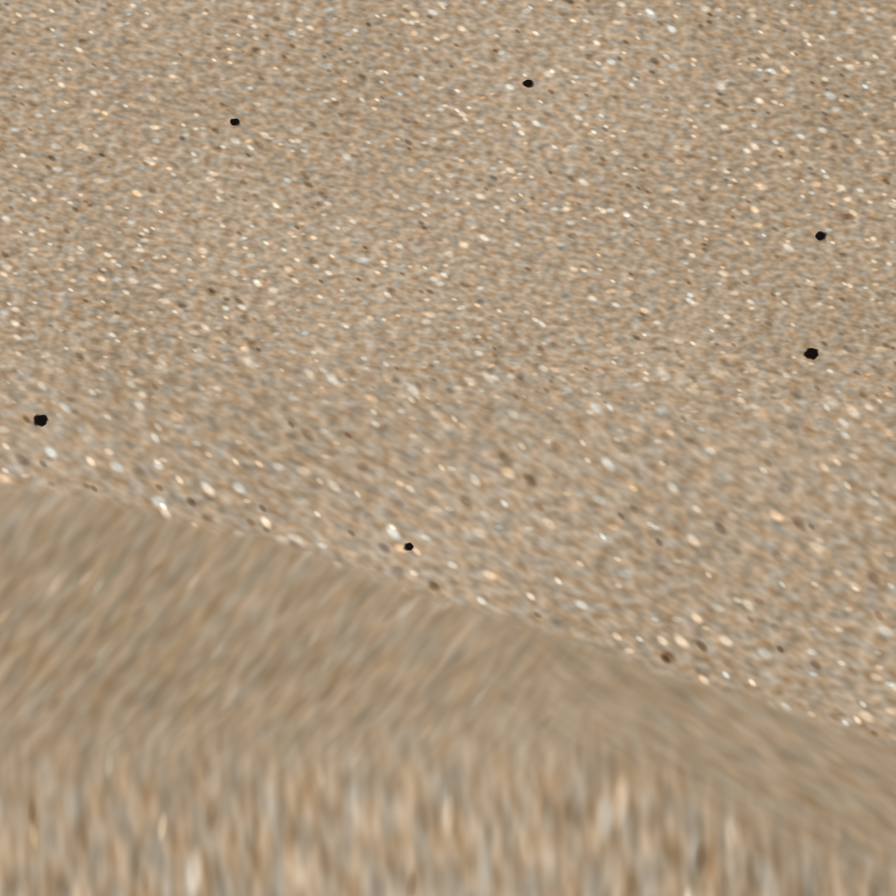
Reproduce this texture procedurally as a WebGL 1 fragment shader.

```glsl
precision highp float;
// Coarse beige sand: fine far grains, a diagonal ridge and a blurred, streaky foreground.
uniform vec2 u_resolution;

const vec3 SAND = vec3(0.69, 0.612, 0.517);
const vec3 SHADE = vec3(0.045, 0.045, 0.05);
const vec3 GLINT = vec3(0.23, 0.24, 0.24);
const vec3 DARK_GRAIN = vec3(-0.19, -0.20, -0.19);
const vec3 WARM_COOL = vec3(0.055, -0.01, -0.065);
const vec3 PEBBLE = vec3(0.09, 0.07, 0.06);

// Grain length and thickness, in canvas units
const vec2 FAR_SIZE = vec2(0.012, 0.0068);
const vec2 NEAR_SIZE = vec2(0.019, 0.0105);
const vec2 SLOPE_SIZE = vec2(0.042, 0.016);
const vec2 FLANK_SIZE = vec2(0.046, 0.015);
const vec2 FRONT_SIZE = vec2(0.055, 0.019);

// Grain directions, in radians
const float FAR_ANGLE = -0.2;
const float NEAR_ANGLE = -0.5;
const float SLOPE_ANGLE = 0.9;
const float FLANK_ANGLE = -0.6;
const float FRONT_ANGLE = 1.62;

const float NOISE_CONTRAST = 0.16;
const float GLINT_SHARE = 0.15;
const float DARK_SHARE = 0.11;
const float PEBBLE_GRID = 6.0;
const float PEBBLE_SHARE = 0.2;

vec3 hash3(vec2 p) {
  vec3 h = fract(p.xyx * vec3(0.1031, 0.1030, 0.0973));
  h += dot(h, h.yxz + 33.33);
  return fract((h.xxy + h.yzz) * h.zyx);
}

float cornerSlope(vec2 cell, vec2 offset) {
  float a = 6.2832 * hash3(cell).x;
  return dot(vec2(cos(a), sin(a)), offset);
}

float gradientNoise(vec2 p) {
  vec2 i = floor(p), f = fract(p);
  vec2 u = f * f * f * (f * (f * 6.0 - 15.0) + 10.0);
  vec2 e = vec2(1.0, 0.0);
  return mix(mix(cornerSlope(i, f), cornerSlope(i + e, f - e), u.x),
             mix(cornerSlope(i + e.yx, f - e.yx), cornerSlope(i + 1.0, f - 1.0), u.x), u.y);
}

// Scattered bright and dark grains, one at most per cell
vec3 specks(vec2 q) {
  vec2 cell = floor(q);
  vec3 sum = vec3(0.0);
  for (int y = -1; y <= 1; y++) {
    for (int x = -1; x <= 1; x++) {
      vec2 id = cell + vec2(float(x), float(y));
      vec3 h = hash3(id + 71.0), k = hash3(id + 153.0);
      vec2 d = q - id - h.xy;
      d.y += d.x * (k.y - 0.5);
      float cover = 1.0 - smoothstep(0.25, 1.0, length(d) / mix(0.35, 0.75, k.x * k.x));
      float bright = step(h.z, GLINT_SHARE);
      float dark = step(1.0 - DARK_SHARE, h.z);
      vec3 tint = WARM_COOL * (k.z * 2.0 - 1.0);
      sum += cover * (bright * (GLINT * mix(0.5, 1.2, k.y) + tint) + dark * DARK_GRAIN * k.y);
    }
  }
  return sum;
}

// Colour offset of one set of grains sharing a size and a direction
vec3 grains(vec2 p, vec2 size, float angle, float contrast, float speckAmount) {
  float c = cos(angle), s = sin(angle);
  vec2 q = vec2(c * p.x + s * p.y, c * p.y - s * p.x) / size + 400.0;
  float tone = gradientNoise(q) + 0.6 * gradientNoise(q * 1.7 + 19.0);
  float hue = gradientNoise(q * 0.9 + 57.0);
  return contrast * (tone * NOISE_CONTRAST + hue * WARM_COOL) + speckAmount * specks(q);
}

float ridgeHeight(float x) {
  float t = x - 0.12;
  return 0.457 - 0.165 * (t + sqrt(t * t + 0.01)) + 0.012 * gradientNoise(vec2(x * 9.0, 3.5));
}

// Sparse black pebbles above the ridge
float pebbles(vec2 p) {
  vec2 id = floor(p * PEBBLE_GRID);
  vec3 h = hash3(id + 211.0);
  vec2 d = p - (id + 0.15 + 0.7 * h.xy) / PEBBLE_GRID;
  float radius = mix(0.004, 0.0075, fract(h.x * 17.0));
  float dist = length(d * vec2(0.85, 1.1)) + 0.002 * gradientNoise(p * 180.0);
  return step(h.z, PEBBLE_SHARE) * (1.0 - smoothstep(radius - 0.002, radius + 0.001, dist));
}

void main() {
  vec2 p = gl_FragCoord.xy / u_resolution;
  float above = p.y - ridgeHeight(p.x);

  // Zone weights
  float ground = smoothstep(-0.012, 0.012, above);
  float near = 1.0 - smoothstep(0.12, 0.4, above - 0.25 * (p.x - 0.5));
  float front = 1.0 - smoothstep(0.08, 0.24, p.y + 0.12 * smoothstep(0.65, 1.0, p.x));
  float flank = smoothstep(0.45, 0.8, p.x);
  float lip = ground * (1.0 - smoothstep(0.02, 0.1, above));

  vec3 far3 = grains(p, FAR_SIZE, FAR_ANGLE, 1.0, 0.9);
  vec3 near3 = grains(p + 3.0, NEAR_SIZE, NEAR_ANGLE, 0.9, 0.75 + 0.3 * lip);
  vec3 slope3 = grains(p + 5.0, SLOPE_SIZE, SLOPE_ANGLE, 0.6, 0.25);
  vec3 flank3 = grains(p + 7.0, FLANK_SIZE, FLANK_ANGLE, 0.5, 0.18);
  vec3 front3 = grains(p + 9.0, FRONT_SIZE, FRONT_ANGLE, 1.0, 0.5);

  vec3 upper = mix(far3, near3, near) / length(vec2(near, 1.0 - near));
  vec3 lower = mix(mix(slope3, flank3, flank), front3, front);

  // Broad light and shade
  float broad = gradientNoise(p * vec2(3.0, 5.0) + 11.0) + 0.5 * gradientNoise(p * 11.0 + 31.0);
  float shade = (1.0 - ground) * (1.0 - 0.6 * front) + 0.4 * smoothstep(0.5, 1.2, p.x) * ground;
  vec3 color = SAND + 0.045 * broad - SHADE * shade + mix(lower, upper, ground);

  color = mix(color, PEBBLE, pebbles(p) * ground);
  gl_FragColor = vec4(clamp(color, 0.0, 1.0), 1.0);
}
```
